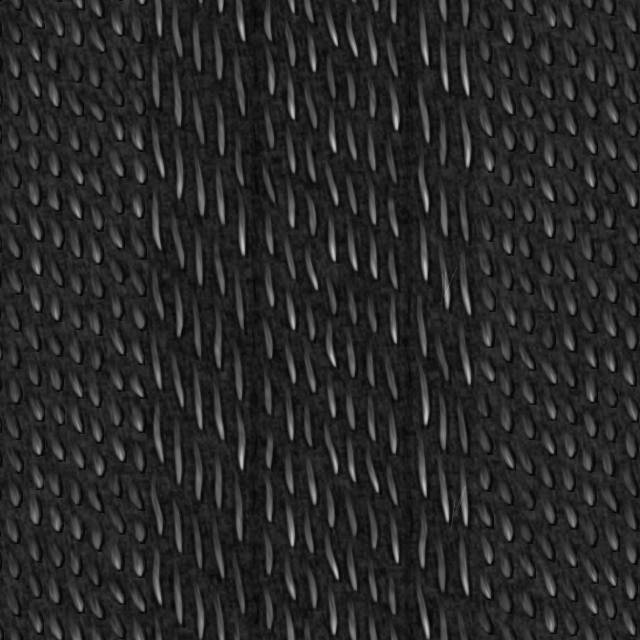
Reproduce this texture procedurally as a three.js fragment shader.

```glsl
varying vec2 vUv;

float hash(vec2 p) {
  p = fract(p * vec2(0.1031, 0.1137));
  p += dot(p, p.yx + 33.33);
  return fract((p.x + p.y) * p.x * 97.3);
}

float noise(vec2 p) {
  vec2 i = floor(p), f = fract(p);
  f = f * f * (3.0 - 2.0 * f);
  return mix(mix(hash(i), hash(i + vec2(1.0, 0.0)), f.x),
             mix(hash(i + vec2(0.0, 1.0)), hash(i + 1.0), f.x), f.y);
}

float segment(vec2 p, vec2 a, vec2 b) {
  vec2 ab = b - a;
  return length(p - a - ab * clamp(dot(p - a, ab) / dot(ab, ab), 0.0, 1.0));
}

void main() {
  vec2 uv = vUv;
  vec2 p = uv;
  p.x += 0.007 * (noise(uv * vec2(12.0, 22.0)) - 0.5);
  p.y += 0.012 * (noise(uv * vec2(18.0, 9.0) + 40.0) - 0.5);

  // Woven sides, with three bands of longer strands between them
  bool isSide = p.x < 0.229 || p.x > 0.7406;
  bool isCentre = p.x > 0.395 && p.x < 0.638;
  float side = isSide ? 1.0 : 0.0;
  float rows = isSide ? 18.0 : (isCentre ? 12.0 : 9.0);
  float phase = p.x < 0.395 ? 0.9 : (isCentre ? 0.48 : 0.04);

  // Staggered stitch cells, repeating three times down
  float across = p.x * 31.0 + phase;
  float column = floor(across);
  float along = p.y * rows + column * 0.29 + 0.3 * hash(vec2(column, 7.0));
  float row = floor(along);
  vec2 cell = vec2(fract(across), fract(along));

  // Bare grooves between the bands
  float groove = 1.0 - smoothstep(0.006, 0.010, abs(p.x - 0.398));
  groove = max(groove, 1.0 - smoothstep(0.004, 0.008, abs(p.x - 0.638)));

  // Dark ground with fine fibres and weft
  float fibre = noise(uv * vec2(240.0, 75.0) + uv.yx * vec2(45.0, 0.0));
  float grain = noise(uv * 230.0 + 80.0);
  float weft = noise(uv * vec2(70.0, 130.0) + 17.0);
  float shade = mix(0.125, 0.15, side) + 0.08 * (fibre - 0.5);
  shade += 0.07 * (grain - 0.5) + 0.06 * (weft - 0.5);

  // Each stitch runs up into the cell above it
  float light = 0.0;
  float crease = 0.0;
  for (int j = 0; j < 2; j++) {
    float t = cell.y + float(j);
    vec2 id = vec2(column, mod(row - float(j), rows / 3.0));
    float vary = hash(id + 11.0);
    float wear = hash(vec2(column, row - float(j)) + 53.0);
    float reach = 1.25 + 0.3 * vary;
    float centre = 0.5 + mix(0.34, 0.5, side) * (0.5 - t) + 0.14 * (vary - 0.5);
    centre += 0.05 * sin(t * 5.0 + 6.0 * wear);
    float d = cell.x - centre;

    // Pointed tip, full belly and a long fading tail
    float belly = smoothstep(0.0, 0.3, t) * (1.0 - smoothstep(0.4, reach, t));
    float width = 0.05 + belly * mix(0.11, 0.20, side);
    float soft = d < 0.0 ? 0.12 : 0.06;
    float body = 1.0 - smoothstep(width * 0.5, width + soft, abs(d));
    body *= smoothstep(0.0, 0.09, t) * (1.0 - smoothstep(0.6, reach, t));
    float shine = smoothstep(0.0, 0.14, t) * (1.0 - smoothstep(0.2, 0.95, t));

    // Lit towards the tip, with narrow glints
    float tone = mix(0.20, 0.13, side) + shine * mix(0.17, 0.17, side);
    tone *= 0.75 + 0.35 * vary + 0.2 * wear;
    tone += 0.14 * (fibre - 0.5);
    float glint = exp(-pow(d / 0.07, 2.0)) * exp(-pow((t - 0.2) / 0.16, 2.0));
    tone += glint * (0.05 + smoothstep(0.4, 1.0, vary) * mix(0.30, 0.18, side));
    light = max(light, body * tone);

    // Shadow hugging the right edge and the tip
    float right = exp(-pow((d - width - 0.09) / 0.075, 2.0));
    right *= smoothstep(-0.1, 0.05, t) * (1.0 - smoothstep(0.3, 1.0, t));
    float left = exp(-pow((d + width + 0.12) / 0.09, 2.0));
    left *= 1.0 - smoothstep(0.4, 1.2, t);
    crease = max(crease, max(right, left * mix(0.6, 0.25, side)));
  }

  // Dark hook where a tip dips under the weave
  float hookX = cell.x - 0.5 - mix(0.17, 0.25, side);
  float hook = exp(-pow(hookX / 0.13, 2.0)) * exp(-pow((cell.y - 0.03) / 0.07, 2.0));
  crease = max(crease, hook * side);
  shade *= 1.0 - mix(0.55, 0.8, side) * crease;
  shade *= 1.0 - 0.2 * groove;
  light *= 1.0 - groove;
  shade = mix(shade, max(shade, light), smoothstep(0.02, 0.12, light));

  // Loose hairs
  for (int i = 0; i < 6; i++) {
    float k = float(i);
    vec2 root = vec2(0.685 + 0.035 * hash(vec2(k, 3.0)), 0.17 + 0.34 * mod(k, 2.0));
    root.y += 0.03 * hash(vec2(k, 9.0));
    vec2 tip = root + vec2(0.028 * (hash(vec2(k, 5.0)) - 0.3), 0.045);
    float hair = 1.0 - smoothstep(0.0003, 0.0016, segment(uv, root, tip));
    shade += 0.09 * hair;
  }

  gl_FragColor = vec4(vec3(clamp(shade, 0.03, 0.75)), 1.0);
}
```
